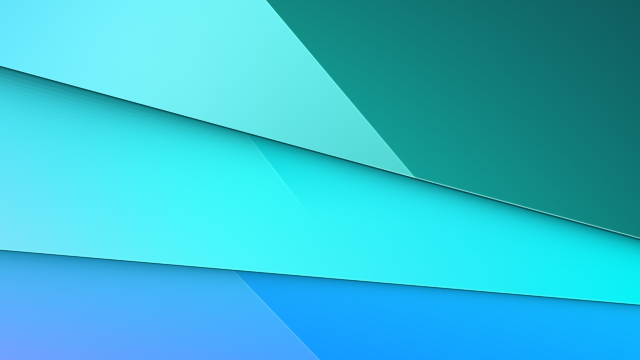
Write a Shadertoy shader that draws this background.

```glsl
// Signed distance to the line a-b, positive on its left
float side(vec2 p, vec2 a, vec2 b) {
    vec2 d = normalize(b - a);
    return dot(p - a, vec2(-d.y, d.x));
}

// Antialiased step across a distance
float cover(float d, float px) {
    return smoothstep(-0.6 * px, 0.6 * px, d);
}

// Soft thin line around zero distance
float stroke(float d, float width) {
    return exp(-d * d / (width * width));
}

// Gradient between four corner colours of a box
vec3 blend4(vec2 p, vec2 lo, vec2 hi, vec3 bl, vec3 br, vec3 tl, vec3 tr) {
    vec2 t = clamp((p - lo) / (hi - lo), 0.0, 1.0);
    return mix(mix(bl, br, t.x), mix(tl, tr, t.x), t.y);
}

// Shadow cast downwards from an edge at depth d
vec3 castShadow(vec3 base, vec3 shade, float d, float width, float strength) {
    return mix(base, shade, strength * exp(-max(d, 0.0) / width));
}

vec3 tealPanel(vec2 p) {
    return blend4(p, vec2(0.74, 0.336), vec2(1.778, 1.0),
        vec3(0.08, 0.79, 0.75), vec3(0.06, 0.50, 0.48),
        vec3(0.07, 0.54, 0.51), vec3(0.06, 0.36, 0.37));
}

vec3 palePanel(vec2 p) {
    vec3 c = blend4(p, vec2(0.0, 0.5), vec2(1.15, 1.0),
        vec3(0.44, 0.94, 1.0), vec3(0.31, 0.83, 0.81),
        vec3(0.36, 0.88, 0.98), vec3(0.42, 0.95, 0.92));
    vec2 q = p - vec2(0.40, 0.86);
    return c + vec3(0.08, 0.05, 0.03) * exp(-7.0 * dot(q, q));
}

vec3 cyanBand(vec2 p, float depth, float crease) {
    vec3 c = blend4(p, vec2(0.0, 0.25), vec2(1.778, 0.75),
        vec3(0.52, 0.88, 0.98), vec3(0.03, 0.95, 0.97),
        vec3(0.27, 0.90, 0.97), vec3(0.04, 0.93, 0.96));
    vec2 q = p - vec2(0.62, 0.42);
    c += vec3(-0.05, 0.07, 0.01) * exp(-5.0 * dot(q, q));

    // Fold that fades out towards its lower end
    float fade = smoothstep(0.37, 0.58, p.y) * smoothstep(0.0, 0.01, depth);
    float right = smoothstep(-0.002, 0.002, crease);
    c -= vec3(0.10, 0.05, 0.04) * fade * right * exp(-max(crease, 0.0) * 5.0);
    c += vec3(0.10, 0.05, 0.04) * fade * stroke(crease, 0.0025);

    // Shadow with faint bands on the left
    float leftness = 1.0 - smoothstep(0.0, 0.95, p.x);
    float width = mix(0.026, 0.050, leftness);
    c = castShadow(c, vec3(0.02, 0.34, 0.36), depth, width, 0.78);
    float bands = abs(fract(depth / 0.011) - 0.5) - 0.25;
    return c + 0.07 * bands * leftness * exp(-depth / 0.07);
}

vec3 bluePanel(vec2 p, float depth, float crease, float px) {
    vec3 left = blend4(p, vec2(0.0), vec2(0.85, 0.3),
        vec3(0.45, 0.63, 1.0), vec3(0.27, 0.64, 1.0),
        vec3(0.27, 0.74, 0.98), vec3(0.18, 0.78, 0.99));
    vec3 right = blend4(p, vec2(0.65, 0.0), vec2(1.778, 0.23),
        vec3(0.09, 0.58, 1.0), vec3(0.05, 0.68, 1.0),
        vec3(0.10, 0.66, 1.0), vec3(0.06, 0.76, 0.99));
    vec3 c = mix(left, right, cover(crease, px));
    c += vec3(0.12, 0.08, 0.0) * stroke(crease, 0.002);
    float width = mix(0.032, 0.012, smoothstep(0.0, 1.2, p.x));
    return castShadow(c, vec3(0.02, 0.42, 0.54), depth, width, 0.68);
}

void mainImage(out vec4 fragColor, in vec2 fragCoord) {
    vec2 p = fragCoord / iResolution.y;
    float px = 1.0 / iResolution.y;

    // Panel edges and folds
    float upper = side(p, vec2(0.0, 0.817), vec2(1.778, 0.336));
    float lower = side(p, vec2(0.0, 0.306), vec2(1.778, 0.153));
    float topFold = side(p, vec2(0.738, 1.0), vec2(1.150, 0.509));
    float midFold = side(p, vec2(0.694, 0.616), vec2(0.880, 0.375));
    float lowFold = side(p, vec2(0.655, 0.241), vec2(0.887, 0.0));

    // Upper panels and their bright rims
    vec3 top = mix(palePanel(p), tealPanel(p), cover(topFold, px));
    top += vec3(0.10, 0.12, 0.11) * stroke(topFold, 0.002);
    float rim = mix(0.12, 0.55, smoothstep(0.9, 1.25, p.x));
    top = mix(top, vec3(0.75, 1.0, 0.98), rim * stroke(upper - 0.002, 0.002));

    // Stack the three layers
    vec3 middle = cyanBand(p, -upper, midFold);
    middle = mix(middle, vec3(0.55, 1.0, 0.95), 0.3 * stroke(lower - 0.003, 0.002));
    vec3 color = mix(bluePanel(p, -lower, lowFold, px), middle, cover(lower, px));
    color = mix(color, top, cover(upper, px));

    // Dark seams
    color = mix(color, vec3(0.01, 0.20, 0.22), 0.65 * stroke(upper + 0.002, 0.002));
    color = mix(color, vec3(0.02, 0.30, 0.36), 0.60 * stroke(lower + 0.001, 0.0018));

    fragColor = vec4(clamp(color, 0.0, 1.0), 1.0);
}
```
